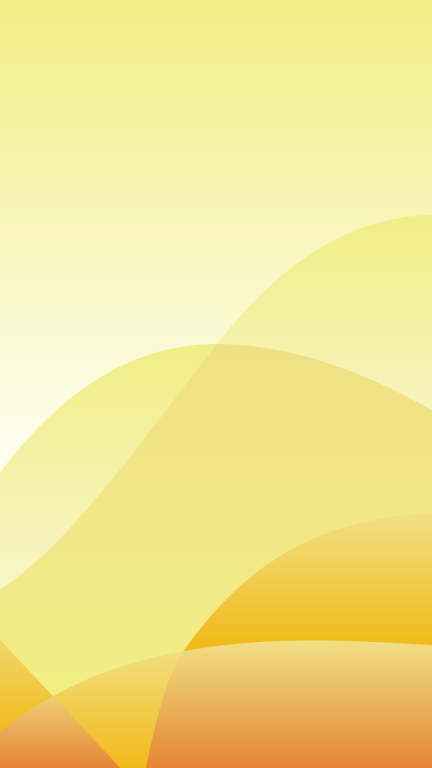
Write a Shadertoy shader that draws this background.

```glsl
const vec3 YELLOW = vec3(0.945, 0.932, 0.525);
const vec3 CREAM  = vec3(0.968, 0.960, 0.765);
const vec3 IVORY  = vec3(1.000, 1.000, 0.965);
const vec3 SAND   = vec3(0.943, 0.878, 0.520);
const vec3 GOLD   = vec3(0.945, 0.728, 0.095);
const vec3 RUST   = vec3(0.898, 0.520, 0.205);

// Cubic Hermite span between two knots (x, height, slope)
float span(float x, vec3 a, vec3 b) {
    float w = b.x - a.x;
    float t = clamp((x - a.x) / w, 0.0, 1.0);
    float s = 1.0 - t;
    return mix(a.y, b.y, t * t * (3.0 - 2.0 * t))
         + w * t * s * (a.z * s - b.z * t);
}

// Smooth ridge line through three knots
float ridge(float x, vec3 a, vec3 b, vec3 c) {
    return x < b.x ? span(x, a, b) : span(x, b, c);
}

// Antialiased coverage of the area below a height
float below(float y, float height) {
    float d = height - y;
    return clamp(0.5 + d / max(fwidth(d), 1e-5), 0.0, 1.0);
}

// Vertical blend from one colour down to another
vec3 fade(float y, float high, float low, vec3 top, vec3 bottom) {
    return mix(top, bottom, clamp((high - y) / (high - low), 0.0, 1.0));
}

void mainImage(out vec4 fragColor, in vec2 fragCoord) {
    vec2 uv = fragCoord / iResolution.xy;
    float x = uv.x, y = uv.y;

    // Coverage of each hill
    float farHill = below(y, ridge(x, vec3(0.0, 0.232, 0.37),
        vec3(0.502, 0.552, 0.72), vec3(1.0, 0.720, 0.01)));
    float midHill = below(y, ridge(x, vec3(0.0, 0.385, 0.74),
        vec3(0.502, 0.552, 0.0), vec3(1.0, 0.466, -0.315)));
    float goldHill = below(y, ridge(x, vec3(0.338, 0.0, 2.8),
        vec3(0.424, 0.152, 0.79), vec3(1.0, 0.333, 0.055)));
    float lowHill = below(y, ridge(x, vec3(0.0, 0.047, 0.45),
        vec3(0.424, 0.152, 0.105), vec3(1.0, 0.160, -0.034)));
    float wedge = below(y, 0.167 - 0.6 * x);

    // Sky and the two pale hills, with a warmer overlap
    vec3 col = fade(y, 1.0, 0.37, YELLOW, IVORY);
    vec3 farCol = fade(y, 0.72, 0.44, YELLOW, CREAM);
    vec3 midCol = fade(y, 0.552, 0.26, YELLOW, CREAM);
    vec3 sharedCol = fade(y, 0.552, 0.12, SAND, YELLOW);
    col = mix(mix(col, farCol, farHill), mix(midCol, sharedCol, farHill), midHill);

    // Gold layers
    col = mix(col, fade(y, 0.333, 0.160, SAND, GOLD), goldHill);
    col = mix(col, fade(y, 0.210, 0.040, SAND, GOLD), wedge);

    // Foreground hill turns rust where it crosses the gold layers
    vec3 lowCol = fade(y, 0.160, 0.0, SAND, GOLD);
    vec3 rustCol = fade(y, 0.165, 0.0, SAND, RUST);
    rustCol = mix(rustCol, fade(y, 0.115, 0.0, SAND, RUST), wedge);
    col = mix(col, mix(lowCol, rustCol, max(goldHill, wedge)), lowHill);

    fragColor = vec4(col, 1.0);
}
```
